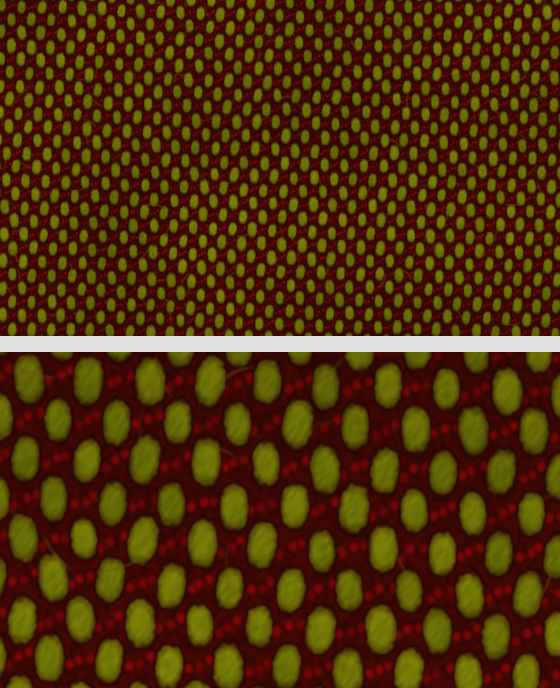
Top, the full canvas; bottom, a detail of the centre.
Give the GLSL for this texture, as a Shadertoy shader.

```glsl
// Woven cloth: staggered olive oval stitches over a dark red ground with small red knots.

vec2 hash2(vec2 p) {
    vec3 h = fract(p.xyx * vec3(0.1031, 0.1030, 0.0973));
    h += dot(h, h.yzx + 33.33);
    return fract((h.xx + h.yz) * h.zy);
}

float noise(vec2 p) {
    vec2 i = floor(p), f = fract(p);
    f = f * f * (3.0 - 2.0 * f);
    return mix(mix(hash2(i).x, hash2(i + vec2(1, 0)).x, f.x),
               mix(hash2(i + vec2(0, 1)).x, hash2(i + vec2(1, 1)).x, f.x), f.y);
}

mat2 rotate(float a) {
    float c = cos(a), s = sin(a);
    return mat2(c, s, -s, c);
}

// Coverage of sparse, curved loose fibres
float looseFibres(vec2 p, float px) {
    float cover = 0.0;
    vec2 cell = floor(p / 0.04);
    for (int y = -1; y <= 1; y++)
    for (int x = -1; x <= 1; x++) {
        vec2 id = cell + vec2(x, y);
        vec2 r = hash2(id + 71.0), s = hash2(id + 143.0);
        vec2 q = rotate(6.2832 * s.x) * (p - (id + r) * 0.04);
        float d = abs(q.y - (s.y - 0.5) * 50.0 * q.x * q.x);
        float strand = 1.0 - smoothstep(0.0004, 0.0012 + px, d);
        strand *= 1.0 - smoothstep(0.008, 0.016, abs(q.x));
        cover = max(cover, strand * step(0.4, r.y) * s.y);
    }
    return cover;
}

void mainImage(out vec4 fragColor, in vec2 fragCoord) {
    vec2 uv = fragCoord / iResolution.x;
    float px = 1.0 / iResolution.x;

    // Slightly turned weave with a gentle warp
    vec2 p = rotate(0.035) * (uv - vec2(0.4557, 0.3342));
    p += 0.003 * (vec2(noise(uv * 7.0), noise(uv * 7.0 + 40.0)) - 0.5);
    vec2 pitch = vec2(0.01768, 0.0479);
    float grain = noise(uv * 330.0);
    float fine = noise(rotate(0.6) * uv * vec2(480.0, 190.0));

    float oval = 10.0, tone = 0.5, knot = 0.0;
    vec2 local = vec2(0.0);
    float column = floor(p.x / pitch.x + 0.5);
    for (int x = -1; x <= 1; x++) {
        float col = column + float(x);
        float shift = 0.5 * mod(col, 2.0);
        float row = floor(p.y / pitch.y - shift + 0.5);
        for (int y = -1; y <= 1; y++) {
            vec2 id = vec2(col, row + float(y));
            vec2 r = hash2(id + 200.0), s = hash2(id + 311.0);
            vec2 q = p - (id + vec2(0.0, shift)) * pitch;

            // Three red knots in the gap above each stitch
            for (int k = -1; k <= 1; k++) {
                float side = float(k);
                vec2 j = hash2(id * 3.0 + side + 500.0);
                vec2 b = q - vec2(side * 0.0062, 0.024 + side * 0.003) - (j - 0.5) * 0.003;
                float bump = 1.0 - smoothstep(0.25, 1.15, length(b / vec2(0.0034, 0.0038)));
                knot = max(knot, bump * (0.55 + 0.45 * j.y));
            }

            // Oval stitch, varied in place, lean and size
            q = rotate((s.x - 0.5) * 0.3) * (q - (r - 0.5) * vec2(0.0022, 0.003));
            vec2 size = vec2(0.0083, 0.0132) * (0.92 + 0.16 * s.y);
            vec2 e = abs(q / size);
            float d = pow(pow(e.x, 2.3) + pow(e.y, 2.3), 1.0 / 2.3);
            if (d < oval) {
                oval = d;
                tone = r.x;
                local = q / size;
            }
        }
    }
    oval += (grain - 0.5) * 0.14;

    // Ground threads and knots
    vec3 color = mix(vec3(0.15, 0.025, 0.01), vec3(0.29, 0.03, 0.012), 0.25 + 0.6 * grain);
    color = mix(color, vec3(0.52, 0.02, 0.02), knot * 0.9);
    color *= 1.0 - 0.3 * (1.0 - smoothstep(1.0, 1.3, oval));

    // Rounded stitches, darker at the rim and below
    vec3 olive = mix(vec3(0.41, 0.43, 0.02), vec3(0.29, 0.23, 0.02), smoothstep(0.55, 1.05, oval));
    olive *= 0.87 + 0.14 * tone + 0.16 * fine + 0.06 * local.y;
    float edge = 0.09 + px * 60.0;
    color = mix(color, olive, 1.0 - smoothstep(1.0 - edge, 1.0 + edge, oval));

    // Fuzz and broad unevenness
    color = mix(color, vec3(0.40, 0.30, 0.04), 0.45 * looseFibres(uv, px));
    color *= 0.93 + 0.14 * noise(uv * 5.0 + 9.0);
    fragColor = vec4(color, 1.0);
}
```
